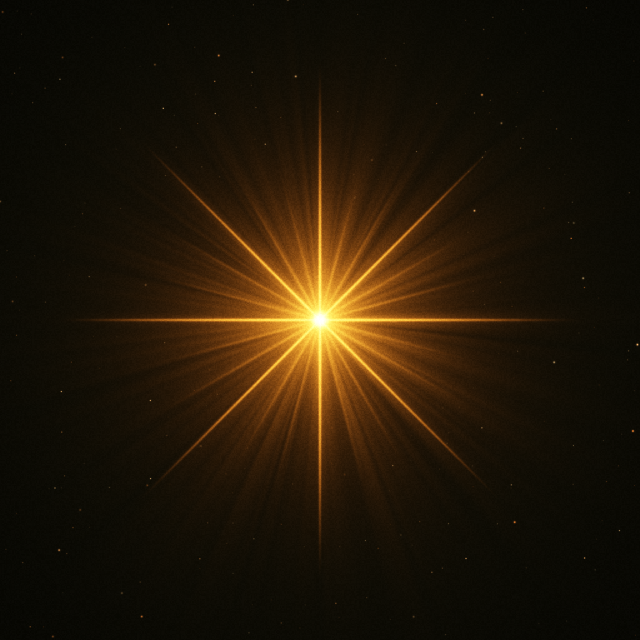
This background is drawn by a Shadertoy shader. Its source:

```glsl
// A golden starburst with eight long rays, fine streaks and a sparse star field.

const float TAU = 6.2831853;
const vec3 NIGHT = vec3(0.043, 0.043, 0.017);
const vec3 AMBER = vec3(1.0, 0.42, 0.08);   // absorption per channel: red saturates first
const vec3 PALE = vec3(1.0, 0.82, 0.55);
const vec3 EMBER = vec3(0.95, 0.48, 0.16);

float hash(vec2 p) {
    vec3 q = fract(vec3(p.xyx) * 0.1031);
    q += dot(q, q.yzx + 33.33);
    return fract((q.x + q.y) * q.z);
}

// Smooth noise around the circle, with count knots and no seam.
float angularNoise(float angle, float count, float seed) {
    float x = fract(angle / TAU) * count;
    float i = floor(x);
    float f = smoothstep(0.0, 1.0, x - i);
    return mix(hash(vec2(i, seed)), hash(vec2(mod(i + 1.0, count), seed)), f);
}

// Distance to the nearest of count evenly spaced rays.
float rayDistance(float angle, float radius, float count, float turn) {
    float sector = TAU / count;
    float local = mod(angle - turn + 0.5 * sector, sector) - 0.5 * sector;
    return radius * abs(sin(local));
}

// A thin bright line in a soft sheath, fading out along its length.
float ray(float dist, float radius, float reach, float width) {
    float fade = max(1.0 - radius / reach, 0.0);
    float line = exp(-pow(dist / width, 2.0));
    float sheath = 0.16 * exp(-dist / (width * 3.5));
    return fade * fade * (line + sheath);
}

// Fine radial fibres, faded where they become too narrow to resolve.
float streaks(float angle, float radius, float pixel) {
    float sum = 0.0;
    for (int i = 0; i < 3; i++) {
        float count = 60.0 * exp2(float(i));
        float knot = TAU * radius / count;
        float visible = smoothstep(pixel, 3.0 * pixel, knot);
        sum += visible * (angularNoise(angle, count, float(i) * 17.0 + 3.0) - 0.5);
    }
    return sum;
}

float flare(vec2 p, float pixel) {
    float radius = length(p);
    float angle = atan(p.y, p.x);

    // Round glow, broken into fibres.
    float glow = 2.3 * exp(-radius / 0.08) + 0.045 * exp(-pow(radius / 0.34, 2.0));
    glow *= 1.0 + 0.42 * streaks(angle, radius, pixel);
    glow += 6.0 * exp(-radius / 0.022) + 40.0 * exp(-pow(radius / 0.0085, 2.0));

    // Long rays on the axes and diagonals.
    float width = max(0.0019, 0.8 * pixel);
    float axes = ray(rayDistance(angle, radius, 4.0, 0.0), radius, 0.415, width);
    float diagonals = ray(rayDistance(angle, radius, 4.0, TAU / 8.0), radius, 0.405, width);

    // Short faint rays between them, each with its own reach.
    float index = mod(floor(angle / TAU * 24.0 + 0.5), 24.0);
    float reach = 0.25 + 0.06 * hash(vec2(index, 9.0));
    float minor = ray(rayDistance(angle, radius, 24.0, 0.0), radius, reach, width * 1.25);

    return glow + 5.0 * axes + 4.2 * diagonals + 1.1 * minor;
}

// One scattered layer of stars on a jittered grid.
vec3 starLayer(vec2 p, float cells, float density, float size, float seed, float pixel) {
    vec2 cell = floor(p * cells);
    vec2 jitter = vec2(hash(cell + seed), hash(cell + seed + 41.7));
    vec2 centre = (cell + 0.15 + 0.7 * jitter) / cells;
    float present = step(hash(cell + seed + 83.1), density);
    float power = mix(0.25, 1.0, pow(hash(cell + seed + 127.3), 2.0));
    float radius = max(size, 0.65 * pixel);
    float spot = exp(-pow(length(p - centre) / radius, 2.0));
    vec3 tint = mix(PALE, EMBER, hash(cell + seed + 171.9));
    return present * power * spot * tint;
}

void mainImage(out vec4 fragColor, in vec2 fragCoord) {
    float scale = min(iResolution.x, iResolution.y);
    float pixel = 1.0 / scale;
    vec2 p = (fragCoord - 0.5 * iResolution.xy) / scale;
    float radius = length(p);

    // Grain sits on a fixed lattice in canvas units.
    float grain = hash(floor((p + 2.0) * 512.0)) - 0.5;

    // Light mapped through a film-like curve, over a vignetted sky.
    float light = flare(p, pixel) * (1.0 + 0.16 * grain);
    vec3 sky = NIGHT * (1.0 - 0.35 * smoothstep(0.35, 0.75, radius));
    vec3 color = 1.0 - (1.0 - sky) * exp(-light * AMBER);

    // Bright, medium and dusty stars, hidden near the flare.
    vec3 stars = starLayer(p + 2.0, 9.0, 0.32, 0.0016, 11.0, pixel)
               + 0.75 * starLayer(p + 2.0, 14.0, 0.35, 0.0011, 57.0, pixel)
               + 0.3 * starLayer(p + 2.0, 24.0, 0.3, 0.0009, 93.0, pixel);
    color += stars * smoothstep(0.12, 0.34, radius);

    color += 0.014 * grain;
    fragColor = vec4(clamp(color, 0.0, 1.0), 1.0);
}
```
